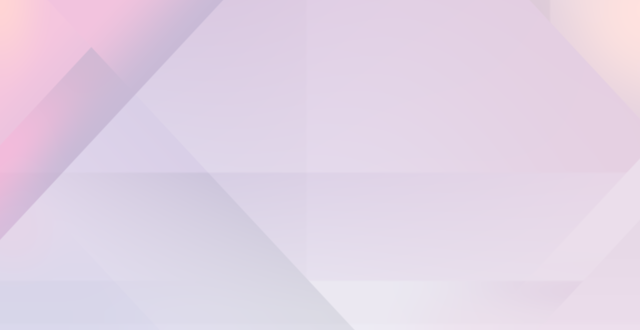
This background is drawn by a Shadertoy shader. Its source:

```glsl
// Pastel backdrop of overlapping translucent panels with pink and peach corner glows.

// Soft step that is 1 where value exceeds edge.
float beyond(float edge, float value) {
    float blur = 1.5 / iResolution.y;
    return smoothstep(-blur, blur, value - edge);
}

// Bilinear gradient between four corner colours.
vec3 panel(vec3 topLeft, vec3 topRight, vec3 lowLeft, vec3 lowRight, vec2 t) {
    t = clamp(t, 0.0, 1.0);
    return mix(mix(topLeft, topRight, t.x), mix(lowLeft, lowRight, t.x), t.y);
}

void mainImage(out vec4 fragColor, in vec2 fragCoord) {
    // Height units, with y measured down from the top edge.
    vec2 p = fragCoord / iResolution.y;
    p.y = 1.0 - p.y;
    float falling = p.y - 1.075 * p.x;
    float rising = p.y + 1.075 * p.x;
    float lower = beyond(0.523, p.y);
    float base = beyond(0.851, p.y);
    float leftWedge = beyond(-0.155, falling);

    // Wide central panels, split by a horizontal edge.
    float across = (p.x - 0.45) / 1.49;
    vec3 upperPanel = panel(vec3(0.855, 0.79, 0.89), vec3(0.90, 0.81, 0.88),
                            vec3(0.88, 0.855, 0.93), vec3(0.90, 0.815, 0.885),
                            vec2(across, p.y / 0.523));
    float middle = 1.0 - smoothstep(0.0, 0.6, abs(p.x - 1.2));
    upperPanel += vec3(0.005, 0.012, 0.008) * middle;
    vec3 lowerPanel = panel(vec3(0.84, 0.81, 0.90), vec3(0.91, 0.84, 0.905),
                            vec3(0.895, 0.89, 0.94), vec3(0.92, 0.87, 0.92),
                            vec2(across, (p.y - 0.523) / 0.36));
    vec3 color = mix(upperPanel, lowerPanel, lower);
    color += 0.012 * (beyond(0.929, p.x) - 0.5) * (1.0 - smoothstep(0.7, 1.5, p.x));

    // Base strip, pale at its left end and mauve at its right.
    vec3 strip = mix(vec3(0.92, 0.91, 0.945), vec3(0.885, 0.82, 0.89),
                     smoothstep(1.15, 1.8, p.x));
    strip = mix(strip, vec3(0.925, 0.88, 0.925),
                0.7 * smoothstep(0.86, 0.98, p.y) * smoothstep(1.1, 1.5, p.x));
    color = mix(color, strip, base);

    // Light band and rosy corner at the lower right.
    vec3 band = mix(vec3(0.92, 0.87, 0.92), color, smoothstep(0.74, 0.92, p.y));
    color = mix(color, band, beyond(2.565, rising));
    vec3 rosyCorner = mix(vec3(0.905, 0.85, 0.905), vec3(0.92, 0.865, 0.92),
                          smoothstep(0.7, 1.0, p.y));
    color = mix(color, rosyCorner, beyond(2.751, rising));

    // Peach glow and small shaded triangle at the upper right.
    float peach = 1.0 - smoothstep(0.0, 0.36, length((p - vec2(1.96, 0.03)) * vec2(1.0, 0.9)));
    vec3 peachPanel = mix(vec3(0.895, 0.825, 0.875), vec3(0.915, 0.85, 0.88),
                          smoothstep(-1.725, -1.95, falling));
    peachPanel = mix(peachPanel, vec3(1.0, 0.885, 0.875), peach);
    peachPanel -= vec3(0.03, 0.03, 0.025) * (1.0 - beyond(1.667, p.x));
    color = mix(color, peachPanel, 1.0 - beyond(-1.725, falling));

    // Lavender wedge on the left, darkest along its diagonal.
    float fromDiagonal = (falling + 0.155) / 0.65;
    vec3 upperWedge = mix(vec3(0.85, 0.81, 0.905), vec3(0.88, 0.84, 0.925), fromDiagonal);
    vec3 lowerWedge = panel(vec3(0.80, 0.77, 0.86), vec3(0.885, 0.84, 0.92),
                            vec3(0.855, 0.852, 0.89), vec3(0.875, 0.865, 0.93),
                            vec2(fromDiagonal, (p.y - 0.523) / 0.42));
    lowerWedge -= vec3(0.012, 0.01, 0.004) * beyond(0.48, falling) * smoothstep(0.65, 0.85, p.y);
    lowerWedge -= vec3(0.018, 0.016, 0.012) * base * (1.0 - smoothstep(0.2, 0.7, p.x));
    float spill = 1.0 - smoothstep(0.0, 0.2, length(p - vec2(0.04, 0.7)));
    lowerWedge = mix(lowerWedge, vec3(0.905, 0.83, 0.905), 0.6 * spill);
    color = mix(color, mix(upperWedge, lowerWedge, lower), leftWedge);

    // Pink triangles at the upper left, shading to mauve at the long diagonal.
    vec3 mauve = vec3(0.785, 0.73, 0.84);
    vec3 topPink = mix(vec3(0.95, 0.765, 0.87), mauve, smoothstep(0.35, 0.74, rising));
    vec3 cornerPink = mix(vec3(1.0, 0.835, 0.835), vec3(0.96, 0.775, 0.87),
                          smoothstep(0.0, 0.25, length(p * vec2(1.4, 0.8))));
    cornerPink = mix(cornerPink, vec3(0.925, 0.765, 0.87), smoothstep(0.25, 0.45, rising));
    vec3 foldPink = mix(vec3(0.825, 0.725, 0.83), vec3(0.95, 0.735, 0.86),
                        smoothstep(-0.15, 0.45, falling));
    foldPink = mix(foldPink, mix(mauve, vec3(0.85, 0.75, 0.87), smoothstep(0.2, 0.7, falling)),
                   smoothstep(0.48, 0.73, rising));
    foldPink -= 0.01 * lower;
    vec3 leftPink = mix(cornerPink, foldPink, beyond(0.44, rising));
    vec3 pink = mix(topPink, leftPink, leftWedge);
    color = mix(color, pink, 1.0 - beyond(0.727, rising));

    // Thin pale line along the bottom.
    color += 0.01 * beyond(0.982, p.y);
    fragColor = vec4(clamp(color, 0.0, 1.0), 1.0);
}
```
